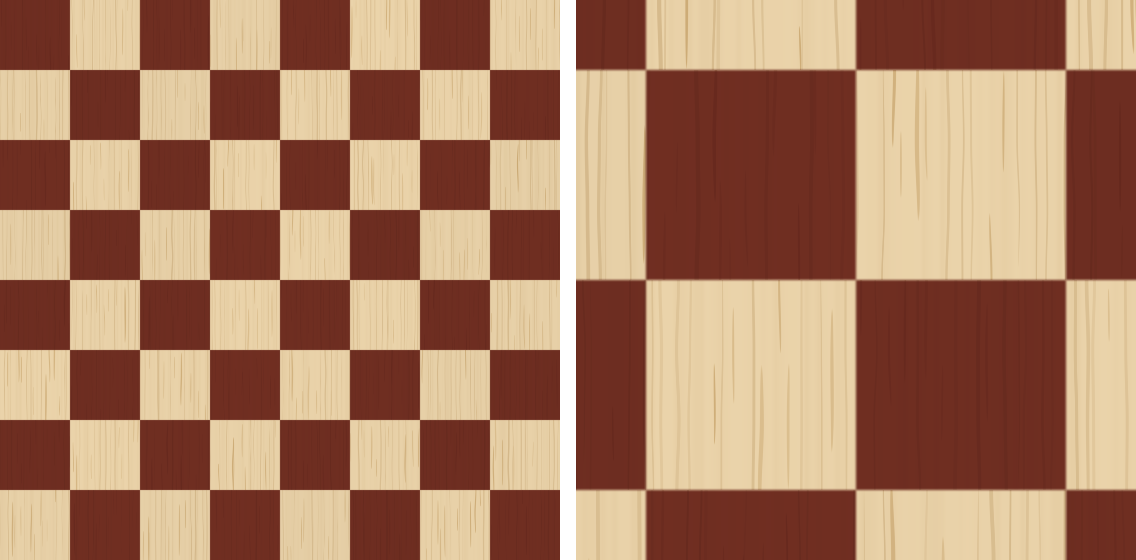
Left, the full canvas; right, a detail of the centre.
Reproduce this pattern procedurally as a Shadertoy shader.

```glsl
// An eight by eight checkered board of pale and red-brown wooden squares.
// Each square gets its own vertical grain: a loop of thin, wavering, tapered
// streaks placed by a hash. Square edges blend softly into each other.

const float SQUARES = 8.0;
const int STREAKS = 15;
const float EDGE_SOFTNESS = 0.011;   // in squares
const float WOBBLE = 0.007;          // sideways waver of a streak, in squares
const float THIN = 0.004;            // half widths of streaks, in squares
const float THICK = 0.011;
const float LONG_SHARE = 0.58;       // share of streaks spanning the square
const float TINT_VARIATION = 0.012;  // brightness change between squares

const vec3 PALE_WOOD = vec3(0.91, 0.82, 0.66);
const vec3 PALE_GRAIN = vec3(0.83, 0.72, 0.54);
const vec3 PALE_KNOT = vec3(0.77, 0.63, 0.41);
const vec3 DARK_WOOD = vec3(0.435, 0.180, 0.130);
const vec3 DARK_GRAIN = vec3(0.395, 0.160, 0.115);
const vec3 DARK_KNOT = vec3(0.340, 0.120, 0.090);

float hash(vec2 p) {
    return fract(sin(dot(p, vec2(127.1, 311.7))) * 43758.5453);
}

// Smooth noise along one axis, different for each seed.
float noise(float x, float seed) {
    float i = floor(x);
    float f = fract(x);
    f = f * f * (3.0 - 2.0 * f);
    return mix(hash(vec2(i, seed)), hash(vec2(i + 1.0, seed)), f);
}

// Signed distance to the nearest inner grid line, positive in even bands.
vec2 bandDistance(vec2 p) {
    vec2 line = clamp(floor(p + 0.5), 1.0, SQUARES - 1.0);
    return (p - line) * (1.0 - 2.0 * mod(line, 2.0));
}

// Grain strength of one square: x for long streaks, y for short dark ones.
vec2 grain(vec2 uv, vec2 cell, float pixel) {
    float seed = cell.x * 7.31 + cell.y * 19.77 + 3.0;
    vec2 strength = vec2(0.0);
    for (int i = 0; i < STREAKS; i++) {
        float k = float(i);
        float place = hash(vec2(k, seed));
        float kind = hash(vec2(k + 31.0, seed));
        float size = hash(vec2(k + 67.0, seed));
        float height = hash(vec2(k + 101.0, seed));
        bool isLong = kind < LONG_SHARE;

        // Centre line and taper
        float x = (k + place) / float(STREAKS);
        x += WOBBLE * (2.0 * noise(uv.y * 3.0, seed + k * 5.3) - 1.0);
        float halfLength = isLong ? 0.8 + size : mix(0.12, 0.42, size);
        float t = (uv.y - height) / halfLength;
        float taper = sqrt(max(1.0 - t * t, 0.0));
        float width = mix(THIN, THICK, size * size) * taper;

        // Coverage, fading out at the tips
        float aa = 0.65 * pixel;
        float cover = smoothstep(aa, -aa, abs(uv.x - x) - width);
        cover *= smoothstep(0.0, 0.5, taper) * mix(0.45, 1.0, place);
        if (isLong) strength.x = max(strength.x, cover);
        else strength.y = max(strength.y, cover * 0.8);
    }
    // Faint fibres between the streaks
    float fibre = noise(uv.x * 34.0, seed + 211.0);
    strength.x = max(strength.x, 0.22 * fibre * fibre);
    return strength;
}

vec3 wood(vec3 base, vec3 grainColor, vec3 knotColor, vec2 strength) {
    return mix(mix(base, grainColor, strength.x), knotColor, strength.y);
}

void mainImage(out vec4 fragColor, in vec2 fragCoord) {
    vec2 p = fragCoord / iResolution.xy * SQUARES;
    float pixel = SQUARES / min(iResolution.x, iResolution.y);
    vec2 cell = floor(p);

    // Checker mask: 1 on pale squares, 0 on dark ones
    float soft = max(EDGE_SOFTNESS, 0.7 * pixel);
    vec2 band = smoothstep(-soft, soft, bandDistance(p));
    float pale = mix(1.0 - band.y, band.y, band.x);

    // Wood colours
    vec2 strength = grain(fract(p), cell, pixel);
    vec3 paleColor = wood(PALE_WOOD, PALE_GRAIN, PALE_KNOT, strength);
    vec3 darkColor = wood(DARK_WOOD, DARK_GRAIN, DARK_KNOT, strength * vec2(0.8, 0.45));
    vec3 color = mix(darkColor, paleColor, pale);
    color *= 1.0 + TINT_VARIATION * (2.0 * hash(cell + 0.5) - 1.0);

    fragColor = vec4(color, 1.0);
}
```
